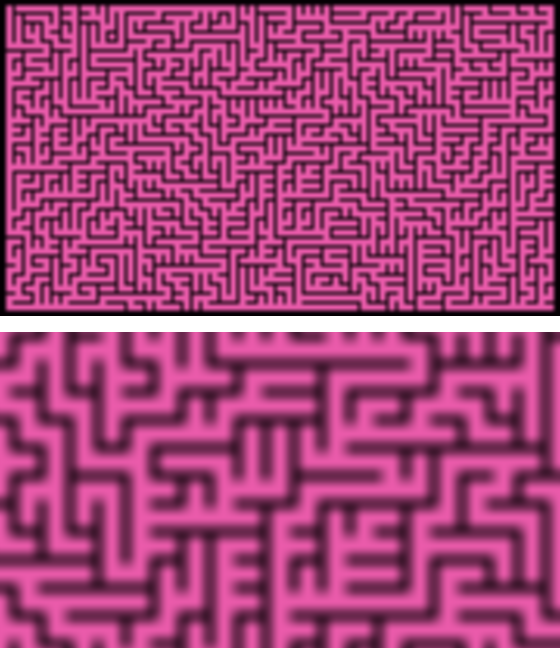
Top, the full canvas; bottom, a detail of the centre.
A WebGL 2 fragment shader for this pattern:

```glsl
#version 300 es
precision highp float;
// A soft-edged pink maze on a near-black ground.
// Each inner grid post grows one wall, sideways or upright; the corridors left
// between are drawn as a sum of analytically blurred boxes.

uniform vec2 u_resolution;
out vec4 fragColor;

const vec2 GRID = vec2(59.0, 33.0);      // cells across and up
const float CELLS_PER_WIDTH = 60.0;      // canvas width in cells, with margin
const float CORRIDOR_HALF = 0.345;       // half corridor width, in cells
const float BLUR = 0.39;                 // reach of the soft edge, in cells
const float BAND = 12.0;                 // columns sharing one growth direction
const vec3 GROUND = vec3(0.02, 0.0, 0.015);
const vec3 PINK = vec3(0.92, 0.356, 0.67);

float hash(vec2 p) {
    vec3 q = fract(p.xyx * vec3(0.1031, 0.1030, 0.0973));
    q += dot(q, q.yzx + 33.33);
    return fract((q.x + q.y) * q.z);
}

// 1 if the passage from a cell to its neighbour along dir is free of a wall
float passage(vec2 cell, vec2 dir) {
    vec2 next = cell + dir;
    if (any(lessThan(cell, vec2(0.0))) || any(greaterThanEqual(next, GRID))) return 0.0;

    // Walls in one row or column all grow the same way, so none overlap
    bool upright = dir.x > 0.5;
    float growth = upright ? mod(floor(next.x / BAND), 2.0)
                           : step(0.5, hash(vec2(next.y, 71.0)));
    vec2 post = next + growth * dir.yx;
    bool inner = all(greaterThan(post, vec2(0.0))) && all(lessThan(post, GRID));
    bool postUpright = hash(post + 13.0) < 0.5;
    return inner && postUpright == upright ? 0.0 : 1.0;
}

// Coverage of a blurred box around the origin
float softBox(vec2 p, vec2 halfSize, float blur) {
    vec2 cover = smoothstep(-blur, blur, p + halfSize)
               - smoothstep(-blur, blur, p - halfSize);
    return cover.x * cover.y;
}

float maze(vec2 p) {
    float wallHalf = 0.5 - CORRIDOR_HALF;
    vec2 gapSize = vec2(wallHalf, CORRIDOR_HALF);
    float light = 0.0;
    for (int y = -1; y <= 1; y++) {
        for (int x = -1; x <= 1; x++) {
            vec2 cell = floor(p) + vec2(x, y);
            vec2 local = p - cell - 0.5;
            vec2 inside = step(vec2(0.0), cell) * step(cell + 1.0, GRID);
            float room = softBox(local, vec2(CORRIDOR_HALF), BLUR);
            float right = softBox(local - vec2(0.5, 0.0), gapSize, BLUR);
            float above = softBox(local - vec2(0.0, 0.5), gapSize.yx, BLUR);
            light += inside.x * inside.y * (room
                   + right * passage(cell, vec2(1.0, 0.0))
                   + above * passage(cell, vec2(0.0, 1.0)));
        }
    }
    return light;
}

void main() {
    vec2 centred = (gl_FragCoord.xy - 0.5 * u_resolution) / u_resolution.x;
    vec2 p = centred * CELLS_PER_WIDTH + 0.5 * GRID;
    fragColor = vec4(mix(GROUND, PINK, clamp(maze(p), 0.0, 1.0)), 1.0);
}
```
